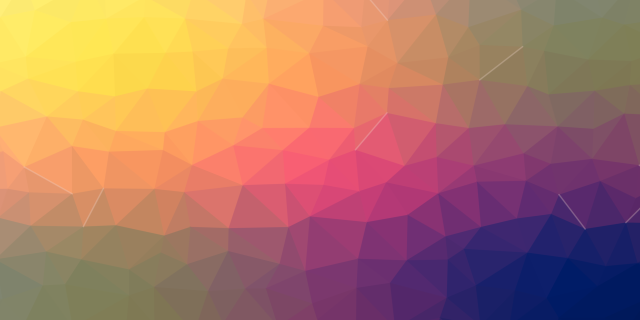
Reproduce this background procedurally as a Shadertoy shader.

```glsl
// Low-poly mesh of flat triangles over a yellow, pink and navy diagonal gradient.

const vec2  CELL = vec2(0.125, 0.107);        // mesh spacing, in canvas heights
const vec2  MESH_ORIGIN = vec2(0.862, 0.617); // lattice point near the pink centre
const float JITTER = 0.68;                    // vertex scatter, in cells
const float SHADE_VARIATION = 0.025;          // brightness spread between facets
const float HAIRLINE_CHANCE = 0.05;           // share of cells with a light seam
const float HAIRLINE_WIDTH = 0.0012;
const float HAIRLINE_OPACITY = 0.3;
const vec3  HAIRLINE_COLOR = vec3(0.95, 0.85, 0.82);

// Evenly spaced stops, shared by both axes
const int LAST_STOP = 8;
const vec3 PALETTE[9] = vec3[9](
    vec3(1.00, 0.93, 0.47), vec3(1.00, 0.91, 0.33), vec3(1.00, 0.84, 0.29),
    vec3(1.00, 0.62, 0.40), vec3(0.98, 0.34, 0.455), vec3(0.72, 0.22, 0.465),
    vec3(0.24, 0.155, 0.44), vec3(0.00, 0.11, 0.41), vec3(0.00, 0.095, 0.35));

float hash(vec2 p) {
    return fract(sin(dot(p, vec2(127.1, 311.7))) * 43758.55);
}

vec3 palette(float t) {
    float s = clamp(t, 0.0, 1.0) * float(LAST_STOP);
    int i = min(int(s), LAST_STOP - 1);
    return mix(PALETTE[i], PALETTE[i + 1], s - float(i));
}

// Average of a left-to-right and a top-to-bottom ramp
vec3 gradient(vec2 p, float aspect) {
    return 0.5 * (palette(p.x / aspect) + palette(1.0 - p.y));
}

// Scattered mesh vertex for a lattice point
vec2 meshVertex(vec2 id) {
    vec2 offset = vec2(hash(id), hash(id + 57.3)) - 0.5;
    return MESH_ORIGIN + (id + JITTER * offset) * CELL;
}

float cross2(vec2 a, vec2 b) {
    return a.x * b.y - a.y * b.x;
}

// Distance to the left of the line from a to b
float edgeSide(vec2 p, vec2 a, vec2 b) {
    return cross2(normalize(b - a), p - a);
}

float segmentDistance(vec2 p, vec2 a, vec2 b) {
    vec2 ab = b - a;
    float t = clamp(dot(p - a, ab) / dot(ab, ab), 0.0, 1.0);
    return length(p - a - t * ab);
}

// Flat colour in rgb, weighted by the antialiased coverage in w
vec4 facet(vec2 p, vec2 a, vec2 b, vec2 c, float aspect, float pixel) {
    float inside = min(edgeSide(p, a, b), min(edgeSide(p, b, c), edgeSide(p, c, a)));
    float coverage = smoothstep(-0.7 * pixel, 0.7 * pixel, inside);
    vec2 middle = (a + b + c) / 3.0;
    float shade = 1.0 + SHADE_VARIATION * (hash(middle) - 0.5);
    return vec4(gradient(middle, aspect) * shade, 1.0) * coverage;
}

void mainImage(out vec4 fragColor, in vec2 fragCoord) {
    float pixel = 1.0 / iResolution.y;
    float aspect = iResolution.x * pixel;
    vec2 p = fragCoord * pixel;
    vec2 home = floor((p - MESH_ORIGIN) / CELL);
    vec4 sum = vec4(0.0);
    float hairline = 0.0;

    for (int y = -1; y <= 1; y++) {
        for (int x = -1; x <= 1; x++) {
            vec2 id = home + vec2(float(x), float(y));
            vec2 a = meshVertex(id);
            vec2 b = meshVertex(id + vec2(1.0, 0.0));
            vec2 c = meshVertex(id + vec2(1.0, 1.0));
            vec2 d = meshVertex(id + vec2(0.0, 1.0));

            // Split each quad along its shorter diagonal, a to c
            if (distance(b, d) < distance(a, c)) {
                vec2 first = a;
                a = b;
                b = c;
                c = d;
                d = first;
            }
            sum += facet(p, a, b, c, aspect, pixel);
            sum += facet(p, a, c, d, aspect, pixel);

            // Occasional light seam between the two facets
            float seam = 1.0 - smoothstep(0.0, HAIRLINE_WIDTH + pixel, segmentDistance(p, a, c));
            hairline = max(hairline, seam * step(hash(id + 19.7), HAIRLINE_CHANCE));
        }
    }

    vec3 color = sum.w > 0.001 ? sum.rgb / sum.w : gradient(p, aspect);
    color = mix(color, HAIRLINE_COLOR, hairline * HAIRLINE_OPACITY);
    fragColor = vec4(color, 1.0);
}
```
